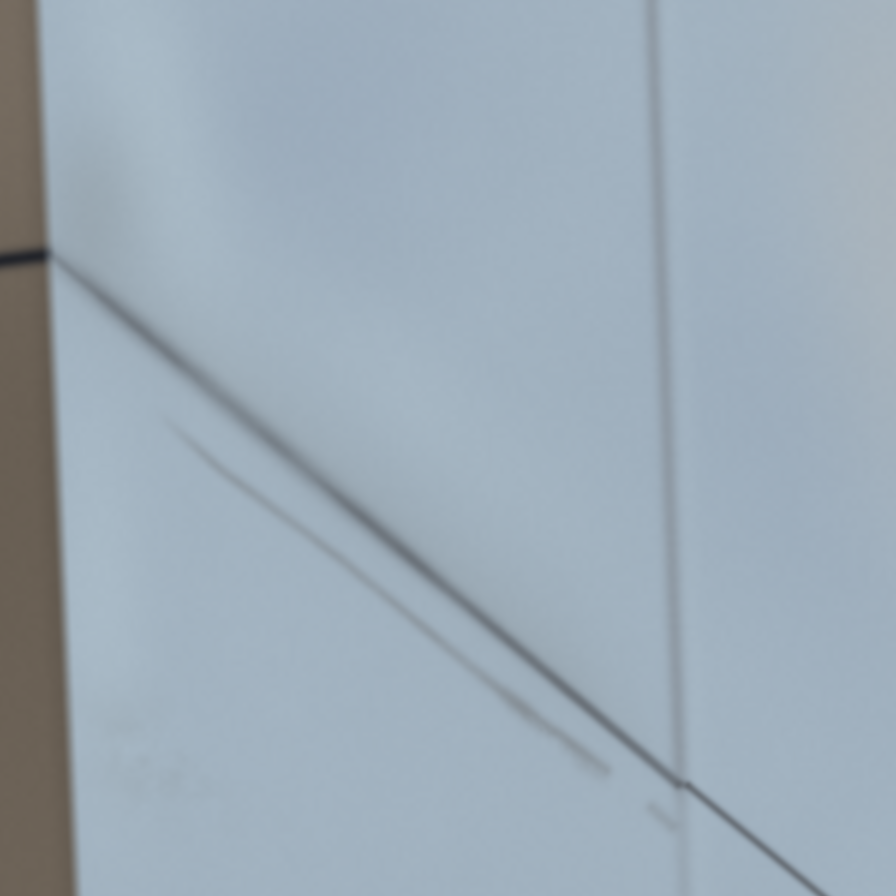
A Shadertoy shader for this texture:

```glsl
const vec3 PAPER = vec3(0.632, 0.698, 0.752);
const vec3 PAPER_LIGHT = vec3(0.672, 0.740, 0.788);
const vec3 PAPER_SHADE = vec3(0.600, 0.665, 0.730);
const vec3 WARM_GLOW = vec3(0.675, 0.710, 0.735);
const vec3 GREY_SHADE = vec3(0.560, 0.605, 0.630);
const vec3 BROWN_TOP = vec3(0.460, 0.420, 0.375);
const vec3 BROWN_LOW = vec3(0.410, 0.372, 0.328);
const vec3 SEAM = vec3(0.120, 0.130, 0.155);
const vec3 CREASE = vec3(0.360, 0.380, 0.405);
const vec3 SCRATCH = vec3(0.490, 0.515, 0.535);
const vec3 FOLD = vec3(0.530, 0.565, 0.600);
const vec2 CREASE_START = vec2(0.056, 0.717);
const vec2 CREASE_END = vec2(0.757, 0.125);
const float GRAIN = 0.007;

float hash(vec2 p) {
    p = fract(p * vec2(0.1031, 0.1137));
    p += dot(p, p.yx + 33.33);
    return fract((p.x + p.y) * p.x * 17.3);
}

float noise(vec2 p) {
    vec2 i = floor(p), f = fract(p);
    f = f * f * (3.0 - 2.0 * f);
    return mix(mix(hash(i), hash(i + vec2(1, 0)), f.x),
               mix(hash(i + vec2(0, 1)), hash(i + vec2(1, 1)), f.x), f.y);
}

float fbm(vec2 p) {
    float sum = 0.0, amp = 0.5;
    for (int i = 0; i < 4; i++) {
        sum += amp * noise(p);
        p = mat2(1.6, 1.2, -1.2, 1.6) * p + 7.3;
        amp *= 0.5;
    }
    return sum;
}

float bell(float d, float width) {
    return exp(-d * d / (width * width));
}

// Soft ellipse, turned by an angle
float blob(vec2 p, vec2 center, vec2 size, float angle) {
    p -= center;
    float c = cos(angle), s = sin(angle);
    p = vec2(c * p.x + s * p.y, c * p.y - s * p.x) / size;
    return exp(-dot(p, p));
}

float segment(vec2 p, vec2 a, vec2 b) {
    vec2 ab = b - a;
    return length(p - a - ab * clamp(dot(p - a, ab) / dot(ab, ab), 0.0, 1.0));
}

vec3 paper(vec2 p, float side) {
    float above = smoothstep(-0.010, 0.010, side);
    vec3 col = PAPER;
    // Broad light and shade
    col = mix(col, PAPER_SHADE, 0.75 * blob(p, vec2(0.36, 0.88), vec2(0.17, 0.22), -0.5));
    col = mix(col, PAPER_SHADE, 0.55 * blob(p, vec2(0.88, 0.52), vec2(0.13, 0.30), 0.35));
    col = mix(col, PAPER_LIGHT, 0.85 * blob(p, vec2(0.17, 0.86), vec2(0.07, 0.28), 0.25));
    col = mix(col, PAPER_LIGHT, 0.40 * above * blob(p, vec2(0.47, 0.54), vec2(0.27, 0.07), -0.70));
    col = mix(col, PAPER_LIGHT, 0.70 * (1.0 - above) * blob(p, vec2(0.11, 0.34), vec2(0.055, 0.25), 0.05));
    col = mix(col, WARM_GLOW, 0.75 * blob(p, vec2(1.0, 0.78), vec2(0.10, 0.30), 0.1));
    // Grey falloff on both sides of the crease and faint stains
    float reach = smoothstep(0.04, 0.12, p.x) * smoothstep(0.80, 0.60, p.x);
    float falloff = mix(0.22 * exp(min(side, 0.0) / 0.035), 0.50 * exp(-max(side, 0.0) / 0.055), above);
    col = mix(col, GREY_SHADE, reach * falloff);
    col = mix(col, GREY_SHADE, 0.40 * blob(p, vec2(0.10, 0.77), vec2(0.06, 0.09), 0.0));
    float stain = smoothstep(0.35, 0.70, fbm(p * 18.0));
    col = mix(col, GREY_SHADE, 0.35 * stain * blob(p, vec2(0.17, 0.15), vec2(0.09, 0.05), -0.6));
    return col + 0.014 * (fbm(p * 7.0) - 0.47);
}

void mainImage(out vec4 fragColor, in vec2 fragCoord) {
    vec2 p = fragCoord / iResolution.xy;
    vec2 dir = normalize(CREASE_END - CREASE_START);
    vec2 rel = p - CREASE_START;
    float side = dir.x * rel.y - dir.y * rel.x;
    float along = dot(rel, dir) / distance(CREASE_START, CREASE_END);
    float wear = fbm(vec2(along * 14.0, side * 40.0));
    vec3 col = paper(p, side);

    // Vertical fold
    float foldX = p.x - 0.727 - 0.037 * (1.0 - p.y);
    float foldFade = mix(0.45, 1.0, smoothstep(0.08, 0.16, p.y));
    col = mix(col, FOLD, 0.70 * foldFade * bell(foldX, 0.0095));
    col = mix(col, PAPER_LIGHT, 0.20 * bell(foldX - 0.020, 0.012));

    // Main crease: soft grey band with a broken darker core, then a thin tail
    float d = segment(p, CREASE_START, CREASE_END);
    float narrowing = smoothstep(0.35, 0.95, along);
    float strength = 0.20 + 0.22 * smoothstep(-0.02, 0.12, along) + 0.35 * (wear - 0.3);
    col = mix(col, CREASE, strength * bell(d, mix(0.0125, 0.0065, narrowing)));
    float core = smoothstep(0.25, 0.65, noise(vec2(along * 17.0, 3.7)));
    col = mix(col, CREASE, mix(0.10 + 0.25 * core, 0.50, narrowing) * bell(d, 0.0055));
    float tail = segment(p, vec2(0.768, 0.123), vec2(0.930, -0.010));
    col = mix(col, CREASE, 0.78 * bell(tail, 0.0050));
    col = mix(col, CREASE, 0.35 * bell(segment(p, CREASE_END, vec2(0.768, 0.123)), 0.004));

    // Lower scratch and its smudged end
    float scratch = min(segment(p, vec2(0.176, 0.538), vec2(0.247, 0.475)),
                    min(segment(p, vec2(0.247, 0.475), vec2(0.378, 0.378)),
                    min(segment(p, vec2(0.378, 0.378), vec2(0.547, 0.238)),
                        segment(p, vec2(0.547, 0.238), vec2(0.677, 0.141)))));
    float scratchFade = smoothstep(0.16, 0.24, p.x) * (0.35 + 0.50 * wear);
    col = mix(col, SCRATCH, 0.75 * scratchFade * bell(scratch, 0.0068));
    float smudge = blob(p, vec2(0.608, 0.187), vec2(0.070, 0.010), -0.70);
    float flecks = smoothstep(0.15, 0.70, fbm(p * 26.0));
    col = mix(col, SCRATCH, 0.70 * smudge * flecks);
    col = mix(col, SCRATCH, 0.35 * bell(segment(p, vec2(0.728, 0.098), vec2(0.750, 0.078)), 0.008));

    // Brown board behind the paper, cut by a dark seam
    float edge = 0.042 + 0.044 * (1.0 - p.y);
    vec3 board = mix(BROWN_LOW, BROWN_TOP, smoothstep(0.50, 0.95, p.y));
    board = mix(board, BROWN_TOP, 0.30 * smoothstep(0.45, 0.0, p.y));
    board *= 1.0 - 0.07 * smoothstep(0.03, 0.0, edge - p.x);
    float seamY = p.y - 0.709 - 0.12 * p.x;
    board = mix(board, SEAM, 0.95 * bell(seamY, 0.0095));
    col = mix(board, col, smoothstep(-0.009, 0.009, p.x - edge));

    col += GRAIN * (noise(p * 150.0) - 0.5);
    fragColor = vec4(col, 1.0);
}
```
